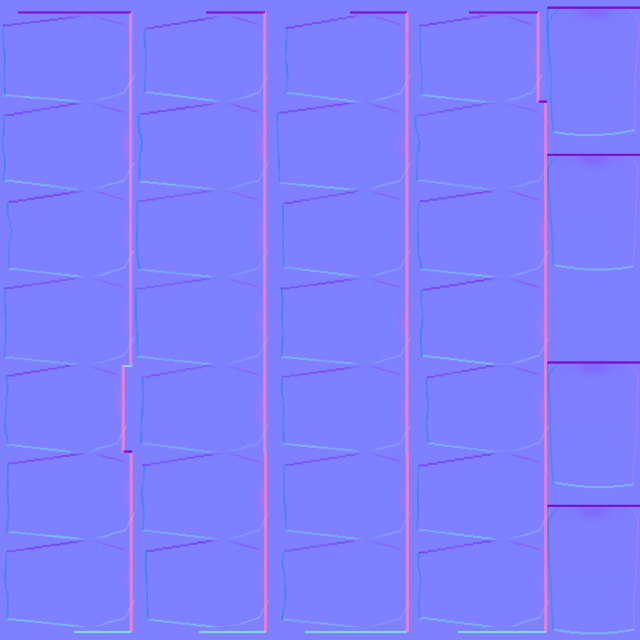
This texture map is drawn by a WebGL 1 fragment shader. Its source:

```glsl
precision highp float;
uniform vec2 u_resolution;

const float ROWS = 7.0;
const float ROW_PITCH = 0.1367;
const float GRID_BOTTOM = 0.0195;
const vec4 SEAM_X = vec4(0.2057, 0.4145, 0.6360, 0.8535);
const float TILE_WIDTH = 0.1935;
const float LEFT_JITTER = 0.016;
const float INSET = 0.0117;
const float COLUMN_LOW = 0.0125;
const float COLUMN_HIGH = 0.9805;
const float THIN = 0.0015;
const float SEAM_HALF = 0.0021;
const vec4 TALL_TOP = vec4(0.988, 0.758, 0.4336, 0.2096);
const vec4 TALL_LOW = vec4(0.789, 0.579, 0.2390, 0.0104);
const float TALL_CENTRE = 0.927;
const float TALL_LEFT = 0.8555;

float hash(vec2 p) {
  return fract(sin(dot(p, vec2(127.1, 311.7))) * 43758.5453);
}

float noise(float x, float seed) {
  float i = floor(x), f = fract(x);
  return mix(hash(vec2(i, seed)), hash(vec2(i + 1.0, seed)), f * f * (3.0 - 2.0 * f));
}

float softness() { return 0.75 / min(u_resolution.x, u_resolution.y); }

float stroke(float d, float halfWidth) {
  float s = softness();
  return 1.0 - smoothstep(halfWidth - s, halfWidth + s, abs(d));
}

float span(float x, float low, float high) {
  float s = softness();
  return smoothstep(low - s, low + s, x) * (1.0 - smoothstep(high - s, high + s, x));
}

// Half height of a wide tile, in rows, along its width u
float roof(float u, float peak, float drop) {
  return 0.5 - drop * max(1.0 - u / peak, 0.0)
    - 0.10 * clamp((u - 0.70) / 0.25, 0.0, 1.0)
    - 0.20 * clamp((u - 0.95) / 0.08, 0.0, 1.0);
}

// Surface slope of one column of wide tiles
vec2 wideColumn(vec2 p, float column, float seamBase) {
  float y = (p.y - GRID_BOTTOM) / ROW_PITCH;
  float row = clamp(floor(y), 0.0, ROWS - 1.0);
  float v = y - row - 0.5;
  float side = v < 0.0 ? -1.0 : 1.0;
  vec2 id = vec2(column, row);
  float seed = column * 17.0 + row * 3.7;
  float isInset = max(step(length(id - vec2(0.0, 2.0)), 0.1), step(length(id - vec2(3.0, 6.0)), 0.1));
  float outer = seamBase + 0.003 * (hash(vec2(column, step(row, 1.5))) - 0.5);
  float seam = outer - INSET * isInset;
  float left = seamBase - TILE_WIDTH + LEFT_JITTER * (hash(id + 2.3) - 0.5);
  float width = seam - left;
  float u = (p.x - left) / width;

  // Sloped upper and lower edges, stepped on the left half
  float peak = mix(0.54, 0.66, hash(id + 5.1));
  float drop = mix(0.09, 0.13, hash(id + 8.7)) + 0.018 * side;
  float h = roof(u, peak, drop);
  float tilt = (roof(u + 0.02, peak, drop) - roof(u - 0.02, peak, drop)) / 0.04 * ROW_PITCH / width;
  float stair = drop / peak / 14.0 * (fract(u * 14.0) - 0.5) * step(u, peak);
  float ragged = 0.012 * (noise(u * 22.0, seed + side) - 0.5) * step(peak, u);
  float d = (abs(v) - h + stair + ragged) * ROW_PITCH * inversesqrt(1.0 + tilt * tilt) + 0.0012;
  vec2 outward = normalize(vec2(-tilt, -side));
  float strength = mix(0.42, 0.22, step(peak, u)) * mix(0.75, 1.1, hash(id + 1.9));
  strength *= mix(0.7, 1.2, noise(u * 9.0, seed + side * 2.0));
  strength *= smoothstep(0.0, 0.14, abs(u - 0.66));
  vec2 slope = outward * strength * stroke(d, THIN) * span(u, 0.0, 1.03);

  // Uneven left edge
  float wobble = 0.006 * (noise(floor(v * 14.0) / 3.0, seed) - 0.5);
  float leftStrength = mix(0.22, 0.52, noise(v * 13.0, seed + 6.0));
  slope.x -= leftStrength * stroke(p.x - left - wobble, THIN) * span(abs(v), -1.0, 0.5 - drop);

  // Faint vertical bands and the worn patch by the seam
  float inside = span(u, 0.0, 1.0) * span(abs(v), -1.0, h);
  float bands = smoothstep(0.55, 0.72, u) * (1.0 - smoothstep(0.86, 0.95, u));
  slope.x -= inside * bands * (0.012 + 0.022 * hash(vec2(floor(u * 26.0), column)));
  vec2 patchPos = vec2((u - 0.97) / 0.04, (v + 0.1 * (hash(id + 4.0) - 0.5)) / 0.17);
  float wear = 0.6 + 0.8 * noise(v * 16.0 + u * 20.0, seed + 11.0);
  slope += inside * wear * vec2(0.20, -0.05) * hash(id + 6.2) * exp(-dot(patchPos, patchPos));

  // Seam, jogs around inset tiles, and column ends
  slope.x += 1.35 * stroke(p.x - seam, SEAM_HALF) * span(p.y, COLUMN_LOW, COLUMN_HIGH);
  float jog = stroke((0.5 - abs(v)) * ROW_PITCH - THIN, THIN) * span(p.x, seam, outer + SEAM_HALF);
  slope.y += isInset * jog * (v > 0.0 ? 1.0 - step(ROWS - 1.5, row) : -1.7);
  float topStart = mix(0.05, 0.55, hash(vec2(column, 31.0)));
  float lowStart = mix(0.05, 0.60, hash(vec2(column, 47.0)));
  slope.y -= 1.4 * stroke(p.y - COLUMN_HIGH, THIN) * span(u, topStart, 1.0);
  slope.y += 1.0 * stroke(p.y - COLUMN_LOW, THIN) * span(u, lowStart, 1.0);
  return slope;
}

// Surface slope of one tapered tall tile
vec2 tallTile(vec2 p, float top, float low, float seed) {
  float t = (top - p.y) / (top - low);
  float x = p.x - TALL_CENTRE;
  float corner = max(1.0 - t / 0.15, 0.0);
  float halfWidth = 0.0715 - 0.009 * t - 0.018 * corner * corner;
  halfWidth += 0.003 * (noise(floor(t * 18.0) / 3.0, seed + step(0.0, x)) - 0.5);
  float inX = span(abs(x), -1.0, halfWidth);
  float inY = span(t, 0.0, 0.98);
  vec2 slope = vec2(x < 0.0 ? -0.30 : 0.18, 0.0) * stroke(abs(x) - halfWidth, THIN) * inY;

  // Bowed lower edge and sharp upper edge
  float bow = 0.006 * pow(x / 0.0625, 2.0) + x * 0.06 * (hash(vec2(seed, 9.0)) - 0.5);
  bow = floor(bow * 700.0 + 0.5) / 700.0;
  slope.y += 0.42 * stroke(p.y - low - bow, THIN) * inX;
  slope.y -= 1.8 * stroke(p.y - top, THIN) * span(p.x, TALL_LEFT, 1.1);

  // Fading side seam and worn patch under the upper edge
  slope.x -= 0.5 * stroke(p.x - TALL_LEFT, THIN) * inY * exp(-t * 3.0);
  vec2 patchPos = vec2(x / 0.026, (top - p.y - 0.008) / 0.011);
  slope.y -= inY * inX * (0.15 * exp(-dot(patchPos, patchPos)) + 0.025 * exp(-t * 5.0));
  return slope;
}

void main() {
  vec2 p = gl_FragCoord.xy / u_resolution;
  vec2 slope = vec2(-0.006, 0.002);
  for (int i = 0; i < 4; i++) {
    slope += wideColumn(p, float(i), SEAM_X[i]);
    slope += tallTile(p, TALL_TOP[i], TALL_LOW[i], float(i) * 5.3 + 70.0);
  }
  gl_FragColor = vec4(normalize(vec3(slope, 1.0)) * 0.5 + 0.5, 1.0);
}
```
